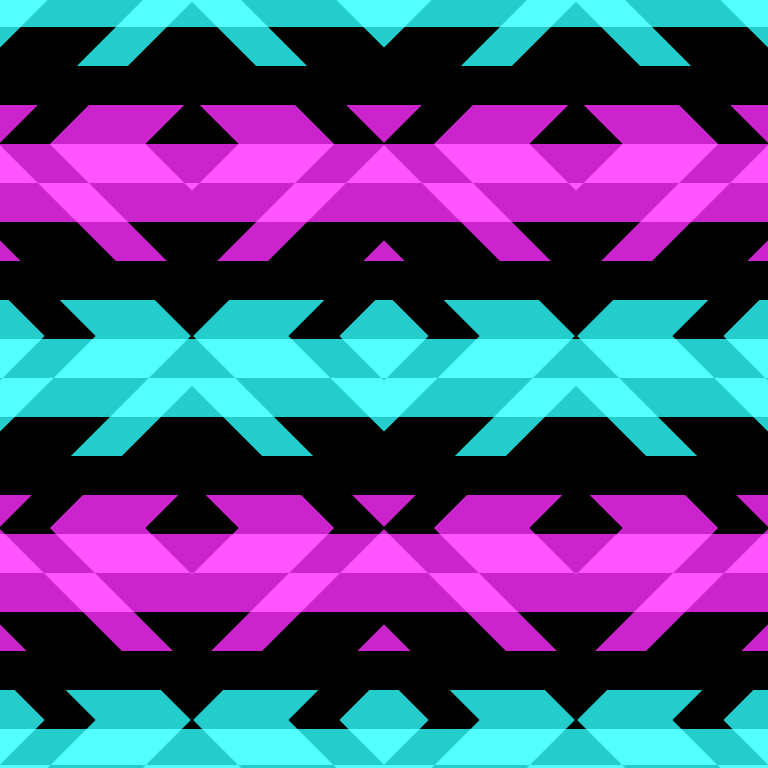
A WebGL 1 fragment shader for this pattern:

```glsl
precision highp float;
// Woven zigzag bands in cyan and magenta on black: a mirrored grid of diagonal
// ribbons is laid over horizontal rows, five rows to a band, and the ribbon
// swaps from gap to fill halfway down each band. Edges are supersampled.

uniform vec2 u_resolution;

// Lengths are in design units; the canvas is CANVAS units wide and high.
const float CANVAS = 512.0;
const float MIRROR_PERIOD = 256.0;   // two mirrored repeats each way
const float MIRROR_Y = 96.0;         // first vertical mirror line, from the top
const float RIBBON_SPACING = 97.6;
const float RIBBON_WIDTH = 34.0;
const float RIBBON_START = -0.7;
const float ROW_HEIGHT = 26.0;
const float FIRST_ROW_EDGE = 18.0;   // first row boundary, from the top
const float FIRST_ROW = 2.0;         // row of the band crossing the top edge
const float ROW_WRAP = 2.0;          // the top row starts this far past the edge
const float ROWS_PER_BAND = 5.0;

const vec3 CYAN_DARK = vec3(0.14, 0.80, 0.80);
const vec3 CYAN_LIGHT = vec3(0.33, 1.00, 1.00);
const vec3 MAGENTA_DARK = vec3(0.80, 0.14, 0.80);
const vec3 MAGENTA_LIGHT = vec3(1.00, 0.33, 1.00);

const int SAMPLES = 4;               // per pixel, along each axis

// Distance to the nearest multiple of the period: a triangle wave.
float mirrorFold(float x, float period) {
  return abs(mod(x + 0.5 * period, period) - 0.5 * period);
}

// True inside the diagonal ribbons, which bounce off the mirror lines.
bool insideRibbon(vec2 p) {
  float across = mirrorFold(p.x, MIRROR_PERIOD);
  float down = mirrorFold(p.y - MIRROR_Y, MIRROR_PERIOD);
  return mod(across - down - RIBBON_START, RIBBON_SPACING) < RIBBON_WIDTH;
}

// Row number counted downwards, wrapping at the canvas edge.
float rowIndex(float y) {
  float wrapped = mod(y + ROW_WRAP, CANVAS) - ROW_WRAP;
  return floor((wrapped - FIRST_ROW_EDGE) / ROW_HEIGHT) + 1.0 + FIRST_ROW;
}

// Pattern colour at p, with y measured from the top.
vec3 bandColor(vec2 p) {
  float row = rowIndex(p.y) + 0.5;   // mid-row keeps the comparisons safe
  float bandRow = mod(row, ROWS_PER_BAND);
  bool isCyan = mod(row, 2.0 * ROWS_PER_BAND) < ROWS_PER_BAND;

  bool isGap = bandRow > 4.0;
  bool isStripe = bandRow > 1.0 && bandRow < 3.0;
  bool ribbonFilled = bandRow > 2.0;
  bool isShape = !isGap && insideRibbon(p) == ribbonFilled;

  vec3 dark = isCyan ? CYAN_DARK : MAGENTA_DARK;
  vec3 light = isCyan ? CYAN_LIGHT : MAGENTA_LIGHT;
  if (isStripe) return isShape ? light : dark;
  return isShape ? dark : vec3(0.0);
}

void main() {
  vec3 sum = vec3(0.0);
  for (int j = 0; j < SAMPLES; j++) {
    for (int i = 0; i < SAMPLES; i++) {
      vec2 offset = (vec2(float(i), float(j)) + 0.5) / float(SAMPLES) - 0.5;
      vec2 uv = (gl_FragCoord.xy + offset) / u_resolution;
      sum += bandColor(vec2(uv.x, 1.0 - uv.y) * CANVAS);
    }
  }
  gl_FragColor = vec4(sum / float(SAMPLES * SAMPLES), 1.0);
}
```
